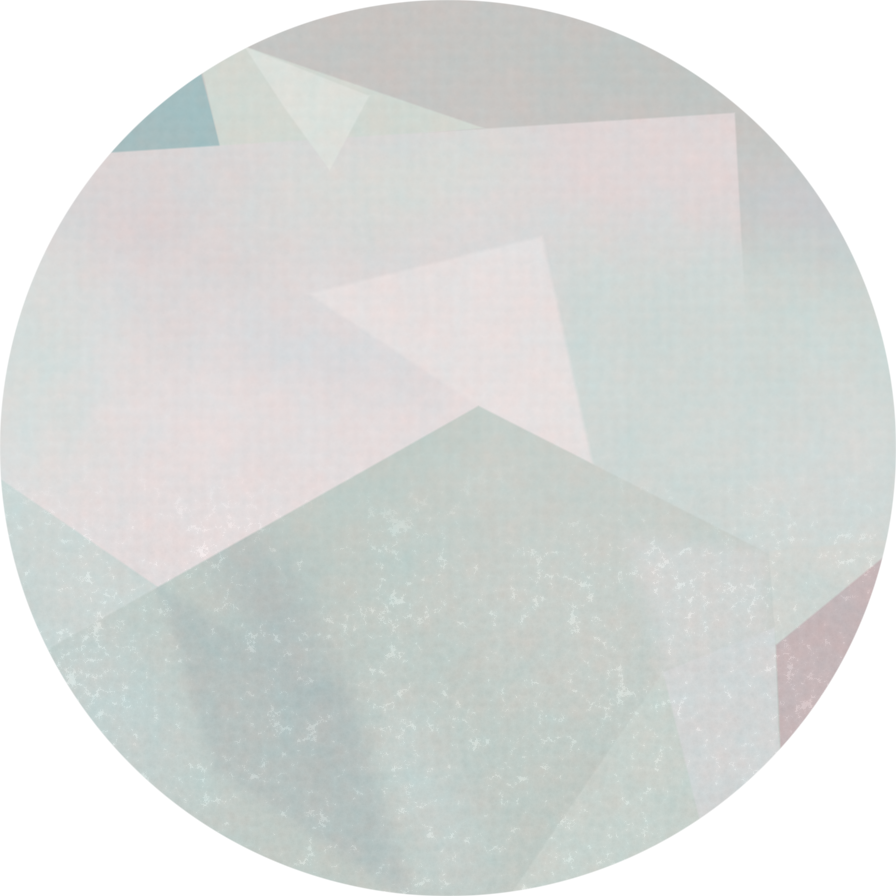
Write a Shadertoy shader that draws this background.

```glsl
// Pastel paper disc of overlapping translucent facets with mottled pigment.

const vec3 ROSE = vec3(0.895, 0.872, 0.873);
const vec3 BLUSH = vec3(0.905, 0.885, 0.883);
const vec3 MAUVE = vec3(0.775, 0.725, 0.730);
const vec3 STONE = vec3(0.780, 0.775, 0.765);
const vec3 MIST = vec3(0.845, 0.860, 0.855);
const vec3 MINT = vec3(0.805, 0.845, 0.832);
const vec3 SAGE = vec3(0.765, 0.802, 0.782);
const vec3 SLATE = vec3(0.705, 0.747, 0.745);
const vec3 TEAL = vec3(0.655, 0.745, 0.752);

vec2 hash2(vec2 cell) {
    vec3 q = fract(cell.xyx * vec3(0.1031, 0.1030, 0.0973));
    q += dot(q, q.yzx + 33.33);
    return fract((q.xx + q.yz) * q.zy);
}

// Distance to the nearest scattered cell point.
float cellular(vec2 p) {
    vec2 cell = floor(p), f = fract(p);
    float nearest = 2.0;
    for (int y = -1; y <= 1; y++)
        for (int x = -1; x <= 1; x++) {
            vec2 offset = vec2(x, y);
            nearest = min(nearest, length(offset + hash2(cell + offset) - f));
        }
    return nearest;
}

// Centred pigment noise, finer cells at each octave.
float pigment(vec2 p, float scale) {
    float sum = 0.0, weight = 0.5;
    for (int i = 0; i < 4; i++) {
        sum += weight * (cellular(p * scale) - 0.48);
        p = mat2(0.8, 0.6, -0.6, 0.8) * p + 3.7;
        scale *= 1.9;
        weight *= 0.72;
    }
    return sum;
}

// Inner distance from the line a-b; positive on its clockwise side.
float side(vec2 p, vec2 a, vec2 b) {
    vec2 e = normalize(b - a), q = p - a;
    return e.x * q.y - e.y * q.x;
}

// Lays a convex four-sided sheet, corners clockwise, over the colour.
vec3 facet(vec3 base, vec2 p, vec2 a, vec2 b, vec2 c, vec2 d, vec4 tint, float soft) {
    float inner = min(min(side(p, a, b), side(p, b, c)), min(side(p, c, d), side(p, d, a)));
    return mix(base, tint.rgb, tint.a * smoothstep(-soft, soft, inner));
}

// Soft elliptical stain, tilted by an angle.
vec3 stain(vec3 base, vec2 p, vec2 centre, vec2 radius, float angle, vec4 tint) {
    float c = cos(angle), s = sin(angle);
    vec2 q = mat2(c, -s, s, c) * (p - centre) / radius;
    return mix(base, tint.rgb, tint.a * exp(-dot(q, q)));
}

void mainImage(out vec4 fragColor, in vec2 fragCoord) {
    // Centred square canvas, y measured downward from the top
    float size = min(iResolution.x, iResolution.y);
    vec2 p = (fragCoord - 0.5 * iResolution.xy) / size + 0.5;
    p.y = 1.0 - p.y;
    float aa = 1.0 / size;
    float edge = max(aa, 0.0016);
    float blotch = pigment(p, 9.0);
    vec2 w = p + 0.05 * blotch;

    // Outer ground: stone above, mint down the right
    vec3 col = mix(STONE, MINT, smoothstep(0.12, 0.38, w.y));
    col = stain(col, w, vec2(0.70, 0.07), vec2(0.18, 0.04), 0.1, vec4(0.74, 0.775, 0.765, 0.6));
    col = stain(col, w, vec2(0.90, 0.23), vec2(0.10, 0.04), 0.2, vec4(0.78, 0.79, 0.805, 0.7));
    col = stain(col, w, vec2(0.93, 0.52), vec2(0.13, 0.12), 0.0, vec4(MIST, 0.7));

    // Corner facets at the upper left
    col = facet(col, p, vec2(0.0, 0.05), vec2(0.224, 0.08), vec2(0.247, 0.165), vec2(0.0, 0.19), vec4(TEAL, 1.0), edge);
    col = facet(col, p, vec2(0.215, 0.035), vec2(0.273, 0.052), vec2(0.54, 0.143), vec2(0.247, 0.17), vec4(0.825, 0.85, 0.825, 1.0), edge);

    // Broad rose sheet, with cooler washes
    vec3 sheet = mix(vec3(0.855, 0.845, 0.845), ROSE, smoothstep(0.22, 0.50, w.y));
    sheet = stain(sheet, w, vec2(0.13, 0.25), vec2(0.11, 0.07), 0.1, vec4(0.855, 0.825, 0.83, 0.8));
    sheet = stain(sheet, w, vec2(0.45, 0.20), vec2(0.16, 0.06), -0.1, vec4(0.84, 0.86, 0.845, 0.9));
    sheet = stain(sheet, w, vec2(0.35, 0.39), vec2(0.13, 0.04), 0.2, vec4(0.85, 0.855, 0.865, 0.7));
    sheet = stain(sheet, w, vec2(0.03, 0.40), vec2(0.08, 0.14), 0.0, vec4(0.835, 0.875, 0.865, 0.9));
    sheet = mix(sheet, vec3(0.875, 0.845, 0.845), smoothstep(0.56, 0.64, p.x) * smoothstep(0.27, 0.19, w.y));
    sheet = mix(sheet, vec3(0.815, 0.848, 0.838), smoothstep(0.58, 0.65, p.x) * smoothstep(0.20, 0.34, w.y));
    float sheetMask = min(side(p, vec2(0.0, 0.178), vec2(0.82, 0.126)), side(p, vec2(0.82, 0.126), vec2(0.84, 0.50)));
    col = mix(col, sheet, smoothstep(-edge, edge, sheetMask) * mix(1.0, 0.55, smoothstep(0.25, 0.5, p.y) * step(0.7, p.x)));
    col = facet(col, p, vec2(0.273, 0.052), vec2(0.412, 0.107), vec2(0.368, 0.19), vec2(0.318, 0.121), vec4(0.87, 0.888, 0.868, 0.85), edge);
    col = facet(col, p, vec2(0.08, 0.25), vec2(0.15, 0.37), vec2(0.08, 0.50), vec2(-0.05, 0.50), vec4(MIST, 0.25), 0.01);

    // Bright central sheet
    col = facet(col, p, vec2(0.345, 0.328), vec2(0.605, 0.264), vec2(0.662, 0.52), vec2(0.534, 0.453), vec4(BLUSH, 0.9), edge * 2.0);

    // Left wedge and the large sage peak
    col = facet(col, p, vec2(-0.05, 0.50), vec2(0.176, 0.655), vec2(0.06, 0.735), vec2(-0.05, 0.80), vec4(0.80, 0.843, 0.833, 0.9), edge);
    vec3 peak = mix(SAGE, vec3(0.792, 0.818, 0.800), smoothstep(0.15, 0.0, length(w - vec2(0.66, 0.62)) - 0.1));
    peak = stain(peak, w, vec2(0.13, 0.80), vec2(0.09, 0.16), -0.5, vec4(0.78, 0.828, 0.822, 0.9));
    peak = stain(peak, w, vec2(0.31, 0.70), vec2(0.045, 0.18), -0.45, vec4(SLATE, 0.85));
    peak = facet(peak, p, vec2(0.176, 0.655), vec2(0.39, 0.78), vec2(0.465, 1.01), vec2(0.24, 0.86), vec4(SLATE, 0.65), 0.012);
    peak = stain(peak, w, vec2(0.48, 0.90), vec2(0.05, 0.13), -0.3, vec4(0.79, 0.83, 0.82, 0.8));
    col = facet(col, p, vec2(0.534, 0.453), vec2(0.98, 0.68), vec2(0.50, 1.30), vec2(-0.10, 0.811), vec4(peak, 1.0), edge);

    // Pale and mauve facets at the lower right
    col = facet(col, p, vec2(0.74, 0.75), vec2(0.80, 0.92), vec2(0.62, 1.08), vec2(0.555, 1.02), vec4(0.798, 0.834, 0.814, 0.9), edge);
    col = facet(col, p, vec2(0.70, 0.60), vec2(0.858, 0.612), vec2(0.862, 0.73), vec2(0.74, 0.75), vec4(0.83, 0.845, 0.84, 0.85), 0.018);
    col = facet(col, p, vec2(0.74, 0.75), vec2(0.865, 0.70), vec2(0.872, 0.90), vec2(0.782, 0.92), vec4(0.835, 0.848, 0.848, 0.95), edge);
    col = facet(col, p, vec2(0.858, 0.615), vec2(1.02, 0.60), vec2(0.985, 0.63), vec2(0.866, 0.72), vec4(0.83, 0.848, 0.833, 0.9), edge);
    col = facet(col, p, vec2(0.866, 0.72), vec2(1.02, 0.594), vec2(1.02, 0.80), vec2(0.872, 0.86), vec4(MAUVE, 1.0), edge);

    // Mottling, paper weave and chalk flecks, rougher toward the base
    float rough = mix(0.45, 1.0, smoothstep(0.45, 0.75, p.y));
    float grain = pigment(p + 5.0, 75.0);
    float weave = sin(p.x * 410.0 + 4.0 * blotch) + sin(p.y * 470.0 + 3.0 * grain);
    col += rough * (0.05 * grain + 0.035 * blotch) + 0.0022 * weave;
    col += vec3(-0.045, 0.012, 0.022) * pigment(p + 9.0, 18.0);
    float chalk = smoothstep(0.08, 0.30, grain + 0.5 * blotch);
    col += 0.045 * chalk * smoothstep(0.5, 0.65, p.y);

    // Round trim on white
    float disc = smoothstep(aa, -aa, length(p - 0.5) - 0.5);
    fragColor = vec4(mix(vec3(1.0), col, disc), 1.0);
}
```
